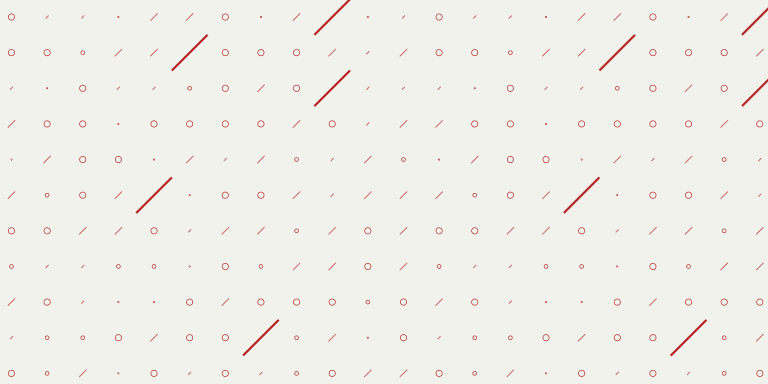
Give the GLSL for this pattern, as a Shadertoy shader.

```glsl
// Sparse grid of fine red rings, dots and slashes with a few bold diagonal strokes.
#define PITCH 0.0928               // grid spacing, in canvas heights
#define ORIGIN vec2(0.0299, 0.0443) // first mark, from the top left
#define TILE 12.0                  // cells per repeat
#define ACCENTS 5                  // bold strokes per repeat
#define THIN 0.0093                // half widths, in cells
#define BOLD 0.030
#define DIAGONAL_SPREAD 1.2        // pixel footprint across a 45 degree edge
#define SEED vec2(12.99, 78.23)
#define PAPER vec3(0.945, 0.949, 0.925)
#define INK vec3(0.70, 0.12, 0.13)

float hash(vec2 cell) {
    return fract(sin(dot(cell, SEED)) * 4375.85);
}

// Share of a pixel covered by a band around distance zero.
float band(float dist, float halfWidth, float px) {
    float hi = min(dist + 0.5 * px, halfWidth);
    float lo = max(dist - 0.5 * px, -halfWidth);
    return max(hi - lo, 0.0) / px;
}

float ring(vec2 p, float radius, float px) {
    return band(length(p) - radius, THIN, px);
}

// Rising diagonal with square ends; reach is its half extent along each axis.
float slash(vec2 p, float reach, float halfWidth, float px) {
    float across = (p.x + p.y) * 0.70711;
    float along = (p.x - p.y) * 0.70711;
    float footprint = px * DIAGONAL_SPREAD;
    return band(across, halfWidth, footprint) * band(along, reach * 1.41421, footprint);
}

float smallMark(vec2 p, float pick, float px) {
    if (pick < 0.34) return ring(p, 0.087, px);
    if (pick < 0.63) return slash(p, 0.103, THIN, px);
    if (pick < 0.77) return slash(p, 0.042, THIN, px);
    if (pick < 0.88) return ring(p, 0.052, px);
    return ring(p, 0.016, px);
}

// Cell of each bold stroke: rows spread apart, columns hop by a quadratic residue.
vec2 accentCell(int i) {
    int hop = i - 1;
    float column = float((4 * hop * hop + 5) % 17);
    float row = floor(0.59 * float(i * i) + 0.5);
    return vec2(column, row);
}

void mainImage(out vec4 fragColor, in vec2 fragCoord) {
    // Grid coordinates, y running down from the top edge
    vec2 fromTop = vec2(fragCoord.x, iResolution.y - fragCoord.y) / iResolution.y;
    vec2 p = (fromTop - ORIGIN) / PITCH;
    float px = 1.0 / (iResolution.y * PITCH);

    vec2 cell = floor(p + 0.5);
    vec2 wrapped = mod(cell, TILE);

    // Bold strokes replace the small mark in their own cell
    float bold = 0.0;
    bool taken = false;
    for (int i = 0; i < ACCENTS; i++) {
        vec2 home = accentCell(i);
        vec2 q = p - home;
        q -= TILE * floor(q / TILE + 0.5);
        bold = max(bold, slash(q, 0.5, BOLD, px));
        taken = taken || distance(wrapped, home) < 0.5;
    }

    float ink = taken ? 0.0 : smallMark(p - cell, hash(wrapped), px);
    fragColor = vec4(mix(PAPER, INK, max(ink, bold)), 1.0);
}
```
